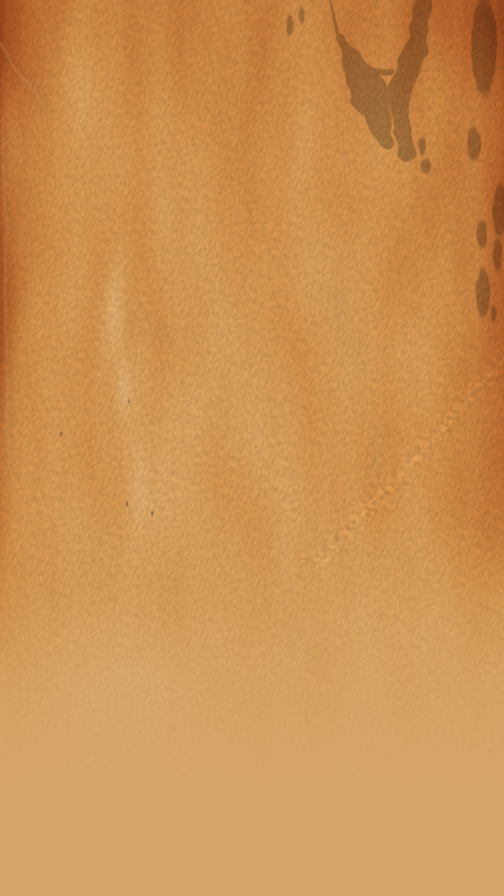
Write a WebGL 2 fragment shader that draws this texture.

```glsl
#version 300 es
precision highp float;

uniform vec2 u_resolution;
out vec4 outColor;

const float HEIGHT = 1.778;          // sheet height, its width being 1
const vec3 PALE = vec3(0.84, 0.65, 0.41);
const vec3 SAND = vec3(0.82, 0.60, 0.34);
const vec3 OCHRE = vec3(0.80, 0.54, 0.28);
const vec3 AMBER = vec3(0.75, 0.46, 0.22);
const vec3 RUST = vec3(0.69, 0.37, 0.16);
const vec3 UMBER = vec3(0.58, 0.27, 0.11);
const vec3 STAIN_TINT = vec3(0.77, 0.77, 0.78);
const vec3 CREASE_LIGHT = vec3(0.87, 0.66, 0.41);
const float MOTTLE = 0.95;
const float GRAIN = 0.10;
const float CREASE_WIDTH = 0.0022;

// Stain spots: centre, radii
const vec4 SPOTS[11] = vec4[11](
  vec4(0.574, 1.727, 0.006, 0.018), vec4(0.598, 1.748, 0.005, 0.015),
  vec4(0.961, 1.685, 0.025, 0.095), vec4(0.940, 1.493, 0.012, 0.033),
  vec4(0.992, 1.361, 0.014, 0.050), vec4(0.956, 1.315, 0.009, 0.027),
  vec4(0.987, 1.273, 0.009, 0.032), vec4(0.958, 1.197, 0.014, 0.046),
  vec4(0.979, 1.155, 0.005, 0.015), vec4(0.838, 1.488, 0.007, 0.016),
  vec4(0.845, 1.449, 0.009, 0.014));

// Worn patches: centre, radii
const vec4 GLOWS[7] = vec4[7](
  vec4(0.226, 1.170, 0.024, 0.120), vec4(0.245, 1.010, 0.018, 0.065),
  vec4(0.278, 0.810, 0.022, 0.100), vec4(0.170, 1.620, 0.075, 0.160),
  vec4(0.325, 1.340, 0.030, 0.140), vec4(0.400, 0.960, 0.060, 0.120),
  vec4(0.230, 0.420, 0.120, 0.160));

// Small folds: start, end
const vec4 FOLDS[8] = vec4[8](
  vec4(0.575, 0.540, 0.615, 0.470), vec4(0.755, 0.910, 0.743, 0.815),
  vec4(0.270, 1.142, 0.325, 1.105), vec4(0.008, 1.500, 0.016, 0.850),
  vec4(0.000, 1.690, 0.090, 1.570), vec4(0.670, 1.190, 0.695, 1.080),
  vec4(0.510, 0.290, 0.545, 0.185), vec4(0.640, 0.190, 0.710, 0.130));

const vec2 PITS[4] = vec2[4](
  vec2(0.121, 0.917), vec2(0.252, 0.778), vec2(0.302, 0.759), vec2(0.256, 0.982));

vec2 hashGradient(vec2 cell) {
  vec3 q = fract(vec3(cell.xyx) * vec3(0.1031, 0.1030, 0.0973));
  q += dot(q, q.yzx + 33.33);
  float angle = 6.2832 * fract((q.x + q.y) * q.z);
  return vec2(cos(angle), sin(angle));
}

float gradientNoise(vec2 p) {
  vec2 i = floor(p), f = fract(p);
  vec2 w = f * f * f * (f * (f * 6.0 - 15.0) + 10.0);
  vec2 e = vec2(0.0, 1.0);
  float low = mix(dot(hashGradient(i), f), dot(hashGradient(i + e.yx), f - e.yx), w.x);
  float high = mix(dot(hashGradient(i + e), f - e), dot(hashGradient(i + 1.0), f - 1.0), w.x);
  return mix(low, high, w.y);
}

// Distance to a segment whose radius runs from ra to rb
float taper(vec2 p, vec2 a, vec2 b, float ra, float rb) {
  vec2 d = b - a;
  float h = clamp(dot(p - a, d) / dot(d, d), 0.0, 1.0);
  return length(p - a - h * d) - mix(ra, rb, h);
}

vec3 paperColor(float t) {
  vec3 c = mix(PALE, SAND, clamp(t, 0.0, 1.0));
  c = mix(c, OCHRE, clamp(t - 1.0, 0.0, 1.0));
  c = mix(c, AMBER, clamp(t - 2.0, 0.0, 1.0));
  c = mix(c, RUST, clamp(t - 3.0, 0.0, 1.0));
  return mix(c, UMBER, clamp(t - 4.0, 0.0, 1.0));
}

float stainDistance(vec2 p) {
  vec2 q = p + 0.010 * vec2(gradientNoise(p * 32.0), gradientNoise(p * 32.0 + 17.0));
  float d = taper(p, vec2(0.655, 1.780), vec2(0.669, 1.713), 0.001, 0.003);
  d = min(d, taper(q, vec2(0.674, 1.700), vec2(0.736, 1.590), 0.008, 0.040));
  d = min(d, taper(q, vec2(0.736, 1.590), vec2(0.765, 1.500), 0.040, 0.015));
  d = min(d, taper(q, vec2(0.705, 1.640), vec2(0.772, 1.638), 0.012, 0.006));
  d = min(d, taper(q, vec2(0.842, 1.785), vec2(0.825, 1.680), 0.014, 0.022));
  d = min(d, taper(q, vec2(0.825, 1.680), vec2(0.790, 1.590), 0.022, 0.024));
  d = min(d, taper(q, vec2(0.790, 1.590), vec2(0.806, 1.476), 0.017, 0.016));
  for (int i = 0; i < SPOTS.length(); i++) {
    vec4 s = SPOTS[i];
    d = min(d, (length((mix(p, q, 0.4) - s.xy) / s.zw) - 1.0) * s.z);
  }
  return d;
}

void main() {
  vec2 p = gl_FragCoord.xy / u_resolution * vec2(1.0, HEIGHT);
  float pixel = 1.0 / u_resolution.x;
  float aged = smoothstep(0.15, 0.80, p.y);

  // Ageing from the foot to the head and along both sides
  float tone = 1.05 * smoothstep(0.15, 0.75, p.y) + 0.5 * smoothstep(0.8, 1.4, p.y);
  tone += 1.0 * smoothstep(1.45, HEIGHT, p.y);
  float sides = smoothstep(0.35, 0.95, p.y);
  tone += sides * (2.0 * exp(-p.x / 0.035) + 0.7 * exp(-p.x / 0.13));
  tone += sides * 2.5 * exp((p.x - 1.0) / 0.12);

  // Vertical mottling and worn patches
  float mottle = gradientNoise(p * vec2(9.0, 3.0)) + 0.5 * gradientNoise(p * vec2(24.0, 6.0) + 9.0);
  tone += MOTTLE * mottle * aged;
  for (int i = 0; i < GLOWS.length(); i++) {
    vec2 g = (p - GLOWS[i].xy) / GLOWS[i].zw;
    tone -= (i < 2 ? 1.4 : 0.6) * exp(-1.5 * dot(g, g));
  }
  vec3 color = paperColor(tone);

  // Long crinkled crease, roughest above its bend
  vec2 bend = vec2(0.597, 0.620);
  float wrinkle = gradientNoise(p * vec2(65.0, 50.0));
  float upper = taper(p, vec2(1.0, 1.065), bend, 0.0, 0.0) + 0.006 * wrinkle;
  float lower = taper(p, bend, vec2(0.347, 0.231), 0.0, 0.0) + 0.003 * wrinkle;
  float rough = exp(-pow(upper / 0.018, 2.0)) * smoothstep(0.60, 0.68, p.y);
  float ridges = gradientNoise(p * vec2(80.0, 95.0) + 4.0);
  color *= 1.0 + 0.20 * rough * ridges;
  float crease = 0.26 * exp(-abs(upper) / CREASE_WIDTH);
  crease += 0.25 * exp(-abs(lower) / CREASE_WIDTH);

  // Small folds, lit on the line and shaded beside it
  for (int i = 0; i < FOLDS.length(); i++) {
    vec4 f = FOLDS[i];
    vec2 q = p + 0.008 * gradientNoise(p * 14.0);
    float d = taper(q, f.xy, f.zw, 0.0, 0.0);
    crease += 0.28 * exp(-d / CREASE_WIDTH);
    color *= 1.0 - 0.04 * aged * exp(-d / 0.012);
  }
  color = mix(color, CREASE_LIGHT, min(crease, 0.6));

  // Stains and pits
  float stain = 1.0 - smoothstep(-pixel, pixel * 1.5, stainDistance(p));
  color *= mix(vec3(1.0), STAIN_TINT, stain);
  for (int i = 0; i < PITS.length(); i++) {
    float d = length((p - PITS[i]) * vec2(1.0, 0.5));
    color *= 1.0 - 0.25 * (1.0 - smoothstep(0.001, 0.001 + 1.5 * pixel, d));
  }

  // Slanted paper fibres
  vec2 fibre = vec2(p.x - 0.45 * p.y, p.y + 0.45 * p.x);
  float grain = gradientNoise(fibre * vec2(165.0, 85.0)) + 0.35 * gradientNoise(fibre * 70.0 + 31.0);
  color *= 1.0 + GRAIN * grain * mix(0.05, 1.0, aged);
  outColor = vec4(color, 1.0);
}
```
